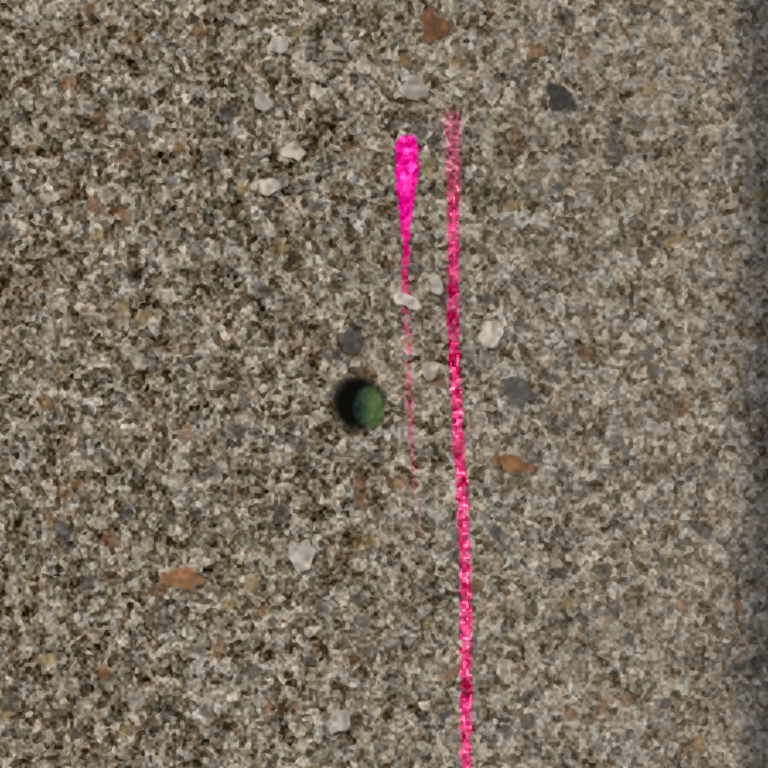
This texture is drawn by a Shadertoy shader. Its source:

```glsl
// Weathered pebbly concrete with two pink paint streaks and a small drilled hole.
#define GRAIN_SCALE 64.0
#define FINE_SCALE 135.0
#define PEBBLE_SCALE 25.0
#define PEBBLE_CHANCE 0.36
#define CONTRAST 1.0
#define BASE_COLOR vec3(0.482, 0.440, 0.380)
#define PALE vec3(0.74, 0.70, 0.65)
#define RUST vec3(0.53, 0.37, 0.25)
#define SLATE vec3(0.24, 0.23, 0.22)
#define OCHRE vec3(0.60, 0.51, 0.34)
#define MAGENTA vec3(0.98, 0.05, 0.60)
#define PINK vec3(0.87, 0.17, 0.42)

vec3 hash3(vec2 p) {
    vec3 q = fract(p.xyx * vec3(0.1031, 0.1030, 0.0973));
    q += dot(q, q.yxz + 33.33);
    return fract((q.xxy + q.yzz) * q.zyx);
}

float noise(vec2 p) {
    vec2 i = floor(p), f = fract(p);
    f = f * f * (3.0 - 2.0 * f);
    float low = mix(hash3(i).x, hash3(i + vec2(1, 0)).x, f.x);
    float high = mix(hash3(i + vec2(0, 1)).x, hash3(i + vec2(1, 1)).x, f.x);
    return mix(low, high, f.y);
}

// Soft-edged cellular grains, each with its own random value
vec3 grit(vec2 p) {
    vec2 cell = floor(p);
    vec4 sum = vec4(0.0);
    for (int y = -1; y <= 1; y++)
    for (int x = -1; x <= 1; x++) {
        vec2 c = cell + vec2(x, y);
        float weight = exp(-13.0 * length(c + hash3(c + 7.0).xy - p));
        sum += weight * vec4(hash3(c + 91.0), 1.0);
    }
    return sum.xyz / sum.w;
}

// Rough, rotated elliptical stone; returns its coverage
float stone(vec2 p, vec2 center, vec2 radius, float angle) {
    float c = cos(angle), s = sin(angle);
    vec2 q = mat2(c, -s, s, c) * (p - center) / radius;
    float wobble = 0.8 * (noise(p * 95.0) - 0.5);
    float edge = 0.0026 / min(radius.x, radius.y);
    return 1.0 - smoothstep(-edge, edge, length(q) - 1.0 + wobble);
}

// Prominent stone: center in xy, radii in zw
void lay(inout vec3 col, vec2 p, vec4 place, vec3 tint) {
    float angle = 0.5 * sin(place.x * 90.0);
    col *= 1.0 - 0.25 * stone(p, place.xy + vec2(0.002, -0.004), place.zw * 1.1, angle);
    vec3 lit = tint * (0.80 + 0.40 * noise(p * 140.0));
    col = mix(col, lit, 0.85 * stone(p, place.xy, place.zw, angle));
}

void scatterPebbles(inout vec3 col, vec2 p) {
    vec2 cell = floor(p * PEBBLE_SCALE);
    for (int y = -1; y <= 1; y++)
    for (int x = -1; x <= 1; x++) {
        vec2 c = cell + vec2(x, y);
        vec3 place = hash3(c + 31.0), kind = hash3(c + 173.0);
        if (place.z > PEBBLE_CHANCE) continue;
        vec3 tint = kind.x < 0.35 ? PALE * 0.92 : kind.x < 0.5 ? RUST * 0.85
                  : kind.x < 0.87 ? SLATE * 1.2 : OCHRE * 0.9;
        vec2 radius = mix(vec2(0.006, 0.005), vec2(0.014, 0.011), kind.yz);
        float cover = stone(p, (c + place.xy) / PEBBLE_SCALE, radius, kind.z * 6.28);
        col = mix(col, tint * (0.72 + 0.56 * noise(p * 150.0)), 0.55 * cover);
    }
}

float stripe(float x, float halfWidth, float rough) {
    return 1.0 - smoothstep(-0.004, 0.004, abs(x) - halfWidth + rough);
}

void mainImage(out vec4 fragColor, in vec2 fragCoord) {
    vec2 p = fragCoord / iResolution.xy;

    // Concrete: coarse grit, fine grit and sandy noise
    vec2 warp = 0.008 * vec2(noise(p * 70.0), noise(p * 70.0 + 40.0));
    vec3 coarse = grit((p + warp) * GRAIN_SCALE);
    vec3 fine = grit((p - warp) * FINE_SCALE);
    float sand = noise(p * 225.0 + 11.0) - 0.5;
    float tone = 0.17 * (coarse.x - 0.5) + 0.30 * (fine.x - 0.5) + 0.27 * sand
               + 0.07 * (noise(p * 38.0) - 0.5);
    float smoothSide = smoothstep(0.3, 0.9, p.x);
    vec3 col = BASE_COLOR + tone * CONTRAST * mix(1.15, 0.85, smoothSide);
    col += vec3(0.03, 0.0, -0.03) * (coarse.y - 0.5);
    col += mix(-0.012, 0.028, smoothSide) * vec3(1.0, 1.0, 1.1);
    scatterPebbles(col, p);

    // Prominent stones
    lay(col, p, vec4(0.635, 0.564, 0.018, 0.014), PALE * 1.08);
    lay(col, p, vec4(0.380, 0.806, 0.015, 0.013), PALE);
    lay(col, p, vec4(0.394, 0.277, 0.017, 0.018), PALE);
    lay(col, p, vec4(0.538, 0.886, 0.016, 0.015), PALE * 0.92);
    lay(col, p, vec4(0.350, 0.758, 0.014, 0.012), PALE * 1.05);
    lay(col, p, vec4(0.363, 0.941, 0.013, 0.012), PALE);
    lay(col, p, vec4(0.343, 0.869, 0.011, 0.011), PALE);
    lay(col, p, vec4(0.569, 0.631, 0.009, 0.014), PALE);
    lay(col, p, vec4(0.559, 0.517, 0.013, 0.011), PALE * 0.95);
    lay(col, p, vec4(0.443, 0.060, 0.015, 0.013), PALE);
    lay(col, p, vec4(0.729, 0.873, 0.016, 0.020), SLATE);
    lay(col, p, vec4(0.673, 0.493, 0.020, 0.016), SLATE * 1.45);
    lay(col, p, vec4(0.461, 0.556, 0.014, 0.020), SLATE * 1.35);
    lay(col, p, vec4(0.240, 0.247, 0.026, 0.015), RUST * 1.1);
    lay(col, p, vec4(0.668, 0.395, 0.022, 0.014), RUST);
    lay(col, p, vec4(0.565, 0.968, 0.018, 0.018), RUST * 0.85);

    // Left streak: bright rounded head thinning to a faint tail
    float rough = 0.005 * (noise(p * 170.0) - 0.5);
    float speck = noise(p * vec2(230.0, 190.0) + 5.0);
    float leftX = 0.528 + 0.06 * pow(max(0.62 - p.y, 0.0), 1.2) + 0.002 * smoothstep(0.7, 0.8, p.y);
    float bulb = smoothstep(0.67, 0.80, p.y) * sqrt(clamp((0.829 - p.y) / 0.02, 0.0, 1.0));
    float left = stripe(p.x - leftX, mix(0.0042, 0.0150, bulb), rough);
    left *= 1.0 - smoothstep(0.818, 0.829, p.y + rough);
    left *= mix(0.45 * smoothstep(0.22, 0.56, p.y) * smoothstep(0.1, 0.7, speck), 0.9, smoothstep(0.56, 0.68, p.y));
    vec3 leftPaint = mix(PINK, MAGENTA, smoothstep(0.62, 0.74, p.y));
    col = mix(col, leftPaint + 0.5 * tone + 0.25 * bulb * smoothstep(0.6, 0.9, speck), left);

    // Right streak: long and bending, faint at its top
    float rightX = 0.590 + 0.017 * (1.0 - smoothstep(0.2, 0.6, p.y));
    float right = stripe(p.x - rightX, 0.0072 + 0.003 * smoothstep(0.72, 0.80, p.y), rough);
    right *= 1.0 - smoothstep(0.835, 0.868, p.y + rough);
    right *= mix(0.9, 0.45, smoothstep(0.70, 0.79, p.y)) * (0.65 + 0.35 * smoothstep(0.15, 0.5, speck));
    float deep = smoothstep(0.52, 0.58, p.y) * (1.0 - smoothstep(0.63, 0.72, p.y));
    vec3 rightPaint = PINK * (1.0 - 0.12 * deep) + 0.8 * tone;
    rightPaint += 0.35 * smoothstep(0.62, 0.9, speck) * (1.0 - deep);
    col = mix(col, rightPaint, right);
    lay(col, p, vec4(0.532, 0.607, 0.018, 0.009), PALE * 1.08);

    // Drilled hole with a mossy green plug
    float hole = length((p - vec2(0.466, 0.475)) / vec2(0.035, 0.038));
    col = mix(col, vec3(0.055, 0.052, 0.040), 1.0 - smoothstep(0.65, 1.22, hole + 12.0 * rough));
    vec2 plug = (p - vec2(0.480, 0.470)) / vec2(0.021, 0.028);
    vec3 moss = mix(vec3(0.12, 0.18, 0.17), vec3(0.32, 0.40, 0.24), smoothstep(-0.9, 0.4, plug.x));
    col = mix(col, moss + 0.2 * tone, 1.0 - smoothstep(0.75, 1.15, length(plug)));

    // Shaded right border
    col *= mix(vec3(1.0), vec3(0.62, 0.64, 0.68), smoothstep(0.94, 1.01, p.x + 0.01 * noise(p * 25.0)));
    fragColor = vec4(clamp(col, 0.0, 1.0), 1.0);
}
```
